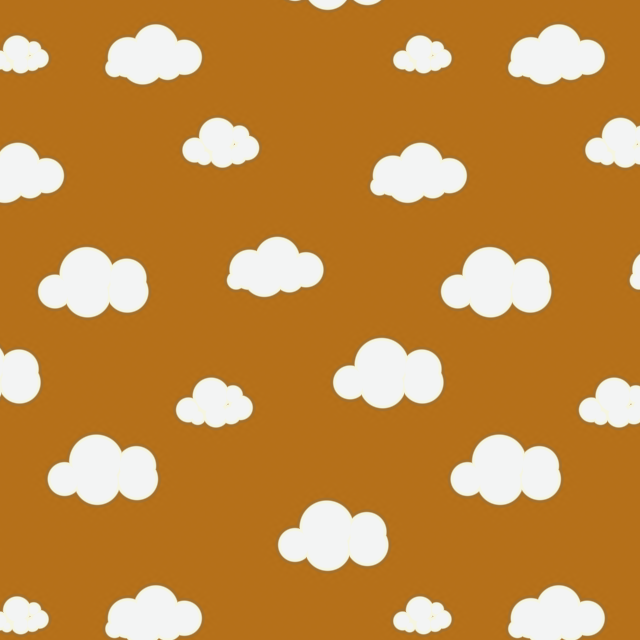
Write a WebGL 2 fragment shader that draws this pattern.

```glsl
#version 300 es
precision highp float;

#define TILE vec2(62.95, 87.65)     // repeat size, in hundredths of the canvas
#define GROUND vec3(0.71, 0.44, 0.10)
#define CLOUD vec3(0.953, 0.957, 0.957)
#define CREAM vec3(0.96, 0.96, 0.88)
#define RIM vec3(0.64, 0.44, 0.18)
#define RIM_WIDTH 0.30
#define EDGE_SOFTNESS 0.15
#define SMALL_SCALE 0.76
#define MOTTLE 0.016

uniform vec2 u_resolution;
out vec4 fragColor;

// Cloud centres in one tile: four large, three medium, three small
const vec2 CENTRES[10] = vec2[10](
    vec2(14.6, 56.0), vec2(60.7, 41.8), vec2(16.1, 26.7), vec2(52.1, 16.4),
    vec2(24.0, 91.5), vec2(65.4, 73.0), vec2(43.0, 58.3),
    vec2(34.5, 77.7), vec2(33.5, 37.1), vec2(66.0, 91.5));

float puff(vec2 p, float x, float y, float radius) {
    return length(p - vec2(x, y)) - radius;
}

float largeCloud(vec2 p) {
    float d = puff(p, -6.0, -1.55, 2.65);
    d = min(d, puff(p, -1.05, 1.15, 4.25));
    d = min(d, puff(p, -0.9, -1.95, 3.65));
    d = min(d, puff(p, 5.2, 0.5, 3.1));
    return min(d, puff(p, 5.3, -1.55, 3.3));
}

float mediumCloud(vec2 p) {
    float d = puff(p, 0.35, 1.2, 3.5);
    d = min(d, puff(p, -4.0, -0.45, 3.15));
    d = min(d, puff(p, -6.1, -2.1, 1.45));
    d = min(d, puff(p, -1.7, -1.3, 3.4));
    d = min(d, puff(p, 2.2, -1.65, 2.35));
    return min(d, puff(p, 4.8, -0.45, 2.75));
}

float smallCloud(vec2 p) {
    float d = puff(p, -0.5, 1.0, 2.9);
    d = min(d, puff(p, -4.05, -1.15, 1.95));
    d = min(d, puff(p, -2.6, -2.2, 1.3));
    d = min(d, puff(p, 0.25, -1.85, 2.05));
    d = min(d, puff(p, 2.6, -1.8, 1.6));
    d = min(d, puff(p, 2.9, 1.15, 1.55));
    return min(d, puff(p, 4.05, -0.8, 1.95));
}

// Distance to the nearest cloud in the repeating field
float cloudField(vec2 p) {
    float nearest = 1e3;
    for (int i = 0; i < 10; i++) {
        vec2 q = p - CENTRES[i];
        q -= TILE * floor(q / TILE + 0.5);
        float scale = i == 9 ? SMALL_SCALE : 1.0;
        float d = i < 4 ? largeCloud(q)
                : i < 7 ? mediumCloud(q)
                : scale * smallCloud(q / scale);
        nearest = min(nearest, d);
    }
    return nearest;
}

void main() {
    float unit = 100.0 / min(u_resolution.x, u_resolution.y);
    vec2 p = gl_FragCoord.xy * unit;
    float d = cloudField(p);
    float soft = max(EDGE_SOFTNESS, 0.7 * unit);

    // Faint layered-sine mottling that fades away from each cloud
    float ripple = sin(p.x * 3.7 + sin(p.y * 2.3)) * sin(p.y * 4.1 + sin(p.x * 1.9));
    vec3 ground = GROUND + MOTTLE * ripple * exp(-abs(d) * 0.8);

    // Dull rim outside the outline, cream tint just inside it
    ground = mix(RIM, ground, smoothstep(RIM_WIDTH, 2.0 * RIM_WIDTH, d));
    vec3 cloud = mix(CREAM, CLOUD, smoothstep(RIM_WIDTH, 2.0 * RIM_WIDTH, -d));

    float cover = 1.0 - smoothstep(-soft, soft, d);
    fragColor = vec4(mix(ground, cloud, cover), 1.0);
}
```
